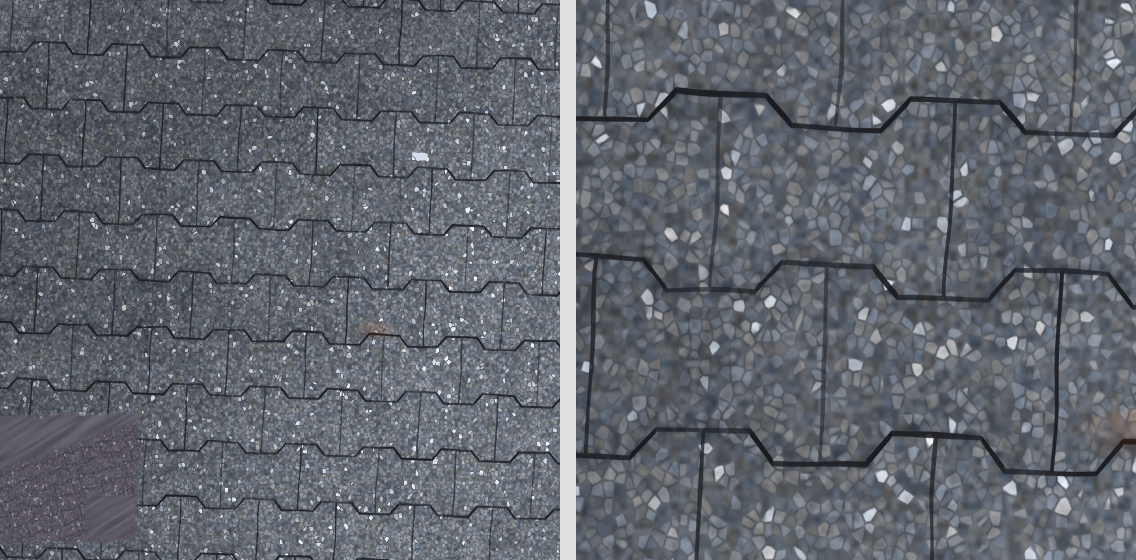
Left: the whole. Right: its middle third, enlarged.
This texture is drawn by a WebGL 2 fragment shader. Its source:

```glsl
#version 300 es
precision highp float;
// Interlocking concrete pavers in half-shifted rows, gently tilted.
// Trapezoid bed joints and straight cross joints come from distance functions;
// cellular chips give the stone grain, and a smeared, shrunken patch fills one corner.
uniform vec2 u_resolution;
out vec4 fragColor;

#define PAVER vec2(0.139, 0.1003)    // block width and row height
#define ORIGIN vec2(0.093, 0.082)    // a cross joint and its bed joint
#define TILT vec2(0.053, -0.035)     // shear of columns and rows
#define NOTCH 0.0092                 // half height of the trapezoid step
#define RAMP 0.056                   // half width of its slope, in blocks
#define JOINT vec2(0.0011, 0.0015)   // half widths of cross and bed joints
#define CHIPS 155.0                  // stone chips across the canvas
#define SHADE vec3(0.345, 0.360, 0.388)
#define LIGHT vec3(0.465, 0.488, 0.520)
#define GROUT vec3(0.105, 0.110, 0.130)
#define MAUVE vec3(0.365, 0.350, 0.390)

float hash(vec2 p) {
    vec3 q = fract(p.xyx * 0.1031);
    q += dot(q, q.yzx + 33.33);
    return fract((q.x + q.y) * q.z);
}

float noise(vec2 p) {
    vec2 i = floor(p), f = fract(p);
    f = f * f * (3.0 - 2.0 * f);
    return mix(mix(hash(i), hash(i + vec2(1, 0)), f.x),
               mix(hash(i + vec2(0, 1)), hash(i + vec2(1, 1)), f.x), f.y);
}

float box(vec2 p, vec2 center, vec2 halfSize) {
    vec2 d = abs(p - center) - halfSize;
    return max(d.x, d.y);
}

// Returns joint darkness, block random value and signed distance to the bed joint.
vec3 paving(vec2 p, float px) {
    vec2 q = p + TILT * p.yx - ORIGIN;
    q += 0.003 * (vec2(noise(p * 24.0), noise(p * 24.0 + 70.0)) - 0.5);
    float line = floor(q.y / PAVER.y + 0.5);
    float phase = abs(fract(q.x / PAVER.x - 0.5 * line) - 0.5);
    float ramp = (0.25 - phase) / RAMP;
    float onSlope = 1.0 - smoothstep(0.8, 1.1, abs(ramp));
    float bed = q.y - line * PAVER.y - NOTCH * clamp(ramp, -1.0, 1.0);
    float row = bed > 0.0 ? line : line - 1.0;
    float column = q.x / PAVER.x - 0.5 * row;
    float cross = abs(fract(column + 0.5) - 0.5) * PAVER.x;
    float bedDist = abs(bed) / mix(1.0, 1.5, onSlope);

    // Joint depth wanders and is strongest on the slopes.
    vec2 wear = vec2(0.45 + 0.5 * hash(vec2(floor(column + 0.5), row) + 11.0),
                     0.5 + 0.5 * noise(p * 17.0 + 5.0) + 0.25 * onSlope);
    vec2 width = JOINT * (0.75 + 0.5 * noise(p * 40.0));
    vec2 ink = 1.0 - smoothstep(width - px * 0.6, width + px * 0.8, vec2(cross, bedDist));
    ink *= min(wear, 1.0);
    return vec3(max(ink.x, ink.y), hash(vec2(floor(column), row) + 40.0), bed);
}

// Colour offset of the exposed aggregate.
vec3 grain(vec2 p) {
    vec2 g = p * CHIPS * vec2(1.0, 0.85), cell = floor(g), chip = cell;
    float nearest = 9.0, second = 9.0;
    for (int y = -1; y <= 1; y++)
    for (int x = -1; x <= 1; x++) {
        vec2 c = cell + vec2(x, y);
        float d = length(c + vec2(hash(c + 3.0), hash(c + 91.0)) - g);
        if (d < nearest) { second = nearest; nearest = d; chip = c; }
        else second = min(second, d);
    }
    float body = smoothstep(0.0, 0.35, second - nearest);
    float fleck = smoothstep(0.90, 1.0, hash(chip + 17.0)) * body;
    float tone = 0.21 * (hash(chip + 29.0) - 0.5) * body - 0.07 * (1.0 - body);
    tone += 0.15 * (noise(p * 260.0) - 0.5) + 0.38 * fleck;
    float tint = 0.05 * (hash(chip + 53.0) - 0.5) * body;
    return tone + tint * vec3(1.0, 0.1, -1.0);
}

void main() {
    vec2 p = gl_FragCoord.xy / u_resolution;
    p.y = 1.0 - p.y;
    float px = 1.0 / min(u_resolution.x, u_resolution.y);

    // Uneven light: dim upper left, pale lower right.
    float cloud = noise(p * 5.0) - 0.5;
    float lit = smoothstep(0.35, 1.45, p.x + 0.75 * p.y + 0.25 * cloud);
    vec3 pave = paving(p, px);
    vec3 color = mix(SHADE, LIGHT, lit) + 0.03 * (pave.y - 0.5);
    color += grain(p) * mix(0.85, 1.1, lit) + 0.04 * (noise(p * 22.0) - 0.5);
    color -= 0.06 * exp(-abs(pave.z) * 250.0);
    color = mix(color, GROUT, pave.x);

    // Pale splash and a rusty stain.
    vec2 s = (p - vec2(0.747, 0.277)) * vec2(1.0, 2.2);
    float splash = length(s) + 0.024 * (noise(p * 130.0) - 0.5);
    color = mix(color, vec3(0.83, 0.86, 0.92), 1.0 - smoothstep(0.012, 0.02, splash));
    float rust = length((p - vec2(0.67, 0.59)) * vec2(1.0, 2.5));
    color += vec3(0.07, 0.01, -0.03) * (1.0 - smoothstep(0.01, 0.05, rust));

    // Corner patch: small rotated pavers, partly dragged into diagonal streaks.
    float edge = box(p, vec2(0.1, 0.855), vec2(0.145, 0.112)) + 0.012 * (noise(p * 45.0) - 0.5);
    vec2 small = mat2(0.94, 0.34, -0.34, 0.94) * p * 4.2;
    float streak = noise(vec2(p.x - 0.6 * p.y, 0.6 * p.x + p.y) * vec2(14.0, 170.0));
    float drag = 1.0 - smoothstep(0.0, 0.02, p.y - 0.83 + 0.36 * p.x);
    drag = max(drag, 1.0 - smoothstep(-0.01, 0.01, box(p, vec2(0.2, 0.925), vec2(0.045, 0.04))));
    vec3 fine = MAUVE + 0.5 * grain(p * 1.3);
    fine = mix(fine, GROUT, 0.6 * paving(small, px * 4.2).x);
    fine = mix(fine, MAUVE + 0.12 * (streak - 0.5), drag);
    color = mix(color, fine, 1.0 - smoothstep(-0.004, 0.006, edge));

    fragColor = vec4(clamp(color, 0.0, 1.0), 1.0);
}
```
